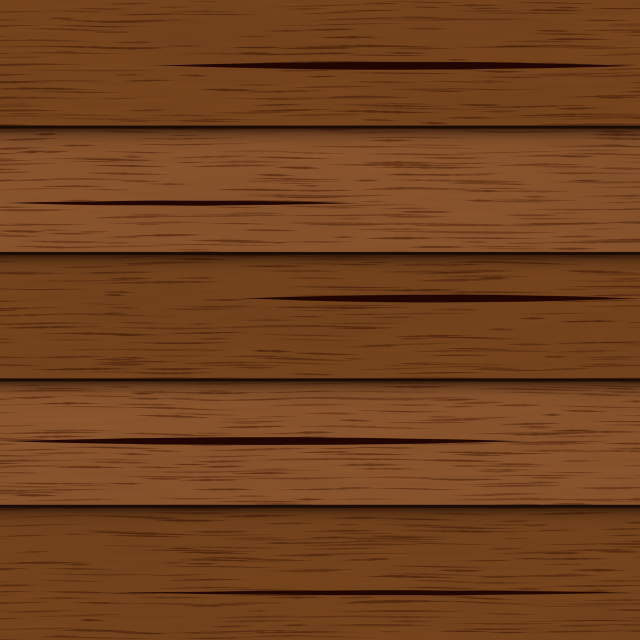
A three.js fragment shader for this texture:

```glsl
// Five overlapping horizontal wood planks, alternating dark and light brown.
// Each has tapered grain streaks scattered on jittered grids, one long
// lens-shaped crack, and a soft shadow cast by the plank above.

#define PLANKS 5.0
#define PITCH 0.1975
#define DARK_WOOD vec3(0.450, 0.260, 0.110)
#define LIGHT_WOOD vec3(0.525, 0.322, 0.170)
#define GRAIN_TINT vec3(0.70, 0.58, 0.47)
#define SEAM_COLOR vec3(0.140, 0.055, 0.015)
#define CRACK_COLOR vec3(0.125, 0.020, 0.000)
#define GRAIN_CELL vec2(0.090, 0.0088)
#define GRAIN_DENSITY 0.36
#define GRAIN_BEND 0.006
#define SHADOW_DEPTH 0.012
#define SOFT 0.0011

varying vec2 vUv;

float hash(vec2 p) {
  vec3 q = fract(vec3(p.xyx) * 0.1031);
  q += dot(q, q.yzx + 33.33);
  return fract((q.x + q.y) * q.z);
}

// Gradient noise, roughly -0.7 to 0.7
float cornerSlope(vec2 cell, vec2 offset) {
  float angle = 6.2832 * hash(cell);
  return dot(vec2(cos(angle), sin(angle)), offset);
}

float noise(vec2 p) {
  vec2 i = floor(p), f = fract(p);
  vec2 u = f * f * f * (f * (f * 6.0 - 15.0) + 10.0);
  vec2 e = vec2(1.0, 0.0);
  return mix(
    mix(cornerSlope(i, f), cornerSlope(i + e, f - e), u.x),
    mix(cornerSlope(i + e.yx, f - e.yx), cornerSlope(i + 1.0, f - 1.0), u.x),
    u.y);
}

// One layer of tapered streaks, at most one per cell
float streaks(vec2 p, vec2 cell, float seed) {
  vec2 q = p / cell;
  float line = floor(q.y);
  q.x += 10.0 * hash(vec2(line, seed));
  float ragged = 1.0 + 0.7 * noise(vec2(p.x * 70.0, line + seed));
  float ink = 0.0;
  for (int i = -1; i <= 1; i++) {
    vec2 id = vec2(floor(q.x) + float(i), line) + seed * vec2(17.0, 31.0);
    float a = hash(id), b = hash(id + 57.3), c = hash(id + 113.7);
    vec2 center = vec2(floor(q.x) + float(i) + b, line + 0.3 + 0.4 * c);
    float along = (q.x - center.x) / mix(0.18, 0.75, fract(a * 23.0));
    float halfWidth = mix(0.0007, 0.0017, fract(c * 19.0)) * ragged;
    float edge = abs(q.y - center.y) * cell.y - halfWidth * (1.0 - along * along);
    float cluster = noise(center * cell * vec2(5.0, 22.0) + seed);
    float present = step(a, GRAIN_DENSITY * (1.0 + 1.6 * cluster));
    float strength = mix(0.5, 1.0, fract(b * 29.0));
    ink = max(ink, present * strength * (1.0 - smoothstep(-SOFT, SOFT, edge)));
  }
  return ink;
}

// Lens-shaped split, anchored near the right on even planks, left on odd
float crack(vec2 p, float row) {
  float len = 0.68 + 0.15 * sin(2.75 + 1.5 * row);
  float start = mod(row, 2.0) < 0.5 ? 0.99 - len : 0.01;
  float height = 0.52 + 0.17 * min(row, 1.0) * sin(1.75 * row - 5.43);
  float halfWidth = abs(mod(row, 3.0) - 1.0) < 0.5 ? 0.0038 : 0.0060;
  float s = (p.x - start) / len;
  float sway = 0.0006 * noise(vec2(p.x * 9.0, row * 5.0 + 0.5));
  float edge = abs(p.y - height * PITCH + sway) - halfWidth * 4.0 * s * (1.0 - s);
  return 1.0 - smoothstep(-SOFT, SOFT, edge);
}

void main() {
  // Plank index from the top, and position inside the plank
  float down = 1.0 - vUv.y;
  float t = down / PITCH;
  float row = min(floor(t), PLANKS - 1.0);
  vec2 p = vec2(vUv.x, down - row * PITCH);

  // Base wood with a faint uneven tone
  vec3 color = mod(row, 2.0) < 0.5 ? DARK_WOOD : LIGHT_WOOD;
  color *= 1.0 + 0.05 * noise(vec2(p.x * 2.5, p.y * 9.0 + row * 7.3));
  color *= 1.0 + 0.04 * noise(vec2(p.x * 9.0, p.y * 130.0 + row * 41.7));

  // Grain, gently bent along the plank
  vec2 bent = p;
  bent.y += GRAIN_BEND * noise(vec2(p.x * 4.5, p.y * 13.0 + row * 11.9));
  float grain = 0.0;
  for (int k = 0; k < 3; k++) {
    float layer = float(k);
    vec2 cell = GRAIN_CELL * (1.0 + 0.27 * layer);
    grain = max(grain, streaks(bent + 0.3, cell, row * 3.0 + layer + 1.0));
  }
  color *= mix(vec3(1.0), GRAIN_TINT, grain);

  color = mix(color, CRACK_COLOR, crack(p, row));

  // Seam line and the shadow below it
  float seam = clamp(floor(t + 0.5), 1.0, PLANKS - 1.0);
  float below = (t - seam) * PITCH;
  float shadow = step(0.0, below) * exp(-pow(max(below, 0.0) / SHADOW_DEPTH, 1.3));
  float line = 1.0 - smoothstep(0.0012, 0.0034, abs(below - 0.0010));
  color = mix(color, SEAM_COLOR, 0.88 * shadow);
  color = mix(color, SEAM_COLOR * 0.7, line);

  gl_FragColor = vec4(color, 1.0);
}
```
